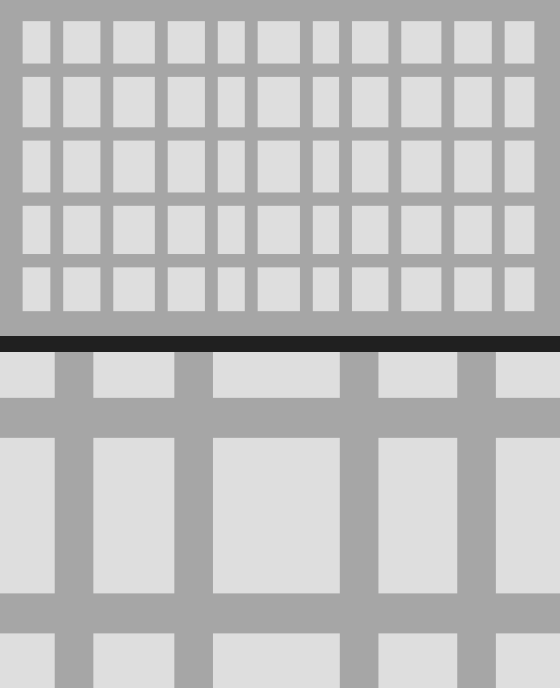
Top, the full canvas; bottom, a detail of the centre.
A Shadertoy shader for this pattern:

```glsl
// Flat grid of pale panes on grey: eleven columns of uneven width by five
// rows of uneven height, parted by bars of constant thickness.
// Each axis is a one-dimensional band mask; the panes are their product.

const vec3 BAR_COLOR  = vec3(0.652);
const vec3 PANE_COLOR = vec3(0.871);

// Lengths are fractions of the canvas width (x) or height (y).
const vec2 GRID_START = vec2(0.0404, 0.0739);
const vec2 BAR_SIZE   = vec2(0.0230, 0.0397);

const int COLUMNS = 11;
const int ROWS = 5;
const float COLUMN_WIDTHS[COLUMNS] = float[COLUMNS](
    0.0495, 0.0664, 0.0742, 0.0664, 0.0482, 0.0755,
    0.0469, 0.0651, 0.0716, 0.0670, 0.0530);
const float ROW_HEIGHTS[ROWS] = float[ROWS](
    0.1304, 0.1435, 0.1543, 0.1500, 0.1261);

// Share of a pixel-wide interval around x that lies between lo and hi.
float bandCoverage(float x, float lo, float hi, float pixel) {
    float overlap = min(x + 0.5 * pixel, hi) - max(x - 0.5 * pixel, lo);
    return clamp(overlap / pixel, 0.0, 1.0);
}

float columnMask(float x, float pixel) {
    float mask = 0.0;
    float left = GRID_START.x;
    for (int i = 0; i < COLUMNS; i++) {
        float right = left + COLUMN_WIDTHS[i];
        mask += bandCoverage(x, left, right, pixel);
        left = right + BAR_SIZE.x;
    }
    return min(mask, 1.0);
}

float rowMask(float y, float pixel) {
    float mask = 0.0;
    float bottom = GRID_START.y;
    for (int i = 0; i < ROWS; i++) {
        float top = bottom + ROW_HEIGHTS[i];
        mask += bandCoverage(y, bottom, top, pixel);
        bottom = top + BAR_SIZE.y;
    }
    return min(mask, 1.0);
}

void mainImage(out vec4 fragColor, in vec2 fragCoord) {
    vec2 pixel = 1.0 / iResolution.xy;
    vec2 uv = fragCoord * pixel;

    // A pane shows where a column and a row cross.
    float pane = columnMask(uv.x, pixel.x) * rowMask(uv.y, pixel.y);
    fragColor = vec4(mix(BAR_COLOR, PANE_COLOR, pane), 1.0);
}
```
